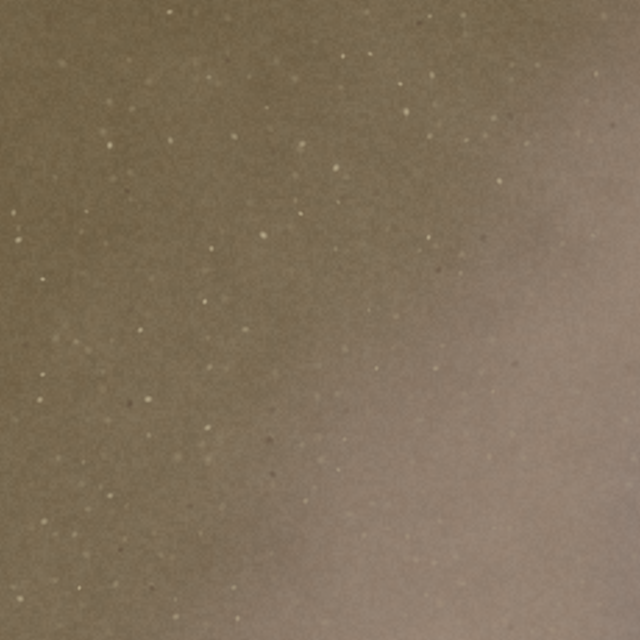
Reproduce this texture procedurally as a WebGL 1 fragment shader.

```glsl
precision highp float;
// Dusty olive-brown surface with pale specks, fading into a pinkish haze at lower right.
uniform vec2 u_resolution;

const vec3 OLIVE = vec3(0.448, 0.388, 0.282);
const vec3 BROWN = vec3(0.482, 0.422, 0.328);
const vec3 TAUPE = vec3(0.530, 0.462, 0.396);
const vec3 HAZE = vec3(0.580, 0.508, 0.446);
const vec3 PALE_SPECK = vec3(0.78, 0.73, 0.60);
const vec3 DARK_SPECK = vec3(0.33, 0.25, 0.19);

float hash(vec2 p, float seed) {
  vec3 q = fract(vec3(p.xyx) * 0.1031 + seed * 0.0713);
  q += dot(q, q.yzx + 33.33);
  return fract((q.x + q.y) * q.z);
}

float valueNoise(vec2 p, float seed) {
  vec2 cell = floor(p);
  vec2 f = fract(p);
  f = f * f * (3.0 - 2.0 * f);
  float low = mix(hash(cell, seed), hash(cell + vec2(1.0, 0.0), seed), f.x);
  float high = mix(hash(cell + vec2(0.0, 1.0), seed), hash(cell + vec2(1.0, 1.0), seed), f.x);
  return mix(low, high, f.y);
}

float fbm(vec2 p, float seed) {
  float sum = 0.0;
  float weight = 0.5;
  for (int i = 0; i < 4; i++) {
    sum += weight * (valueNoise(p, seed + float(i)) - 0.5);
    p = p * 2.03 + 7.1;
    weight *= 0.5;
  }
  return sum;
}

// One soft, slightly oval speck per occupied grid cell; radius in canvas units.
float specks(vec2 uv, float cells, float density, float radius, float seed) {
  vec2 cell = floor(uv * cells);
  vec2 jitter = vec2(hash(cell, seed + 1.0), hash(cell, seed + 2.0));
  vec2 offset = (fract(uv * cells) - mix(vec2(0.22), vec2(0.78), jitter)) / cells;
  float angle = 6.2832 * hash(cell, seed + 3.0);
  float along = dot(offset, vec2(cos(angle), sin(angle)));
  float across = dot(offset, vec2(-sin(angle), cos(angle)));
  float size = radius * mix(0.7, 1.15, hash(cell, seed + 4.0));
  float dist = length(vec2(along * 0.9, across * 1.1)) / size;
  float strength = mix(0.3, 1.0, hash(cell, seed + 5.0));
  return step(hash(cell, seed), density) * strength * (1.0 - smoothstep(0.0, 1.0, dist));
}

// Diagonal ramp through the four ground colours.
vec3 groundColor(float depth) {
  vec3 color = mix(OLIVE, BROWN, smoothstep(-0.40, 0.14, depth));
  color = mix(color, TAUPE, smoothstep(0.06, 0.32, depth));
  return mix(color, HAZE, smoothstep(0.24, 0.50, depth));
}

void main() {
  vec2 uv = gl_FragCoord.xy / u_resolution;
  float depth = uv.x * 0.8 - uv.y * 0.55 - 0.02 + 0.14 * fbm(uv * 3.0, 11.0);
  float hazeAmount = smoothstep(0.05, 0.45, depth);
  vec3 color = groundColor(depth);

  // Cool right edge, dark upper right corner and broad tonal patches
  color += vec3(-0.022, -0.016, -0.002) * smoothstep(0.88, 1.0, uv.x) * smoothstep(0.5, 0.2, uv.y);
  color -= vec3(0.03, 0.03, 0.04) * smoothstep(0.80, 1.0, uv.y) * smoothstep(0.5, 1.0, uv.x);
  color += 0.030 * fbm(uv * 7.0, 23.0) + 0.024 * fbm(uv * 20.0, 27.0);

  // Fine grain, softer inside the haze
  float grain = 0.6 * valueNoise(uv * 230.0, 31.0) + 0.4 * valueNoise(uv * 110.0, 37.0) - 0.5;
  color += grain * mix(0.062, 0.044, hazeAmount);
  float tint = valueNoise(uv * 70.0, 41.0) - 0.5;
  color += tint * vec3(0.008, -0.003, -0.008);

  // Pale specks: crisp bright dots and a fainter, blurrier scatter
  float crisp = specks(uv, 20.0, 0.20, 0.0074, 50.0);
  float faint = specks(uv + 0.37, 27.0, 0.28, 0.0092, 60.0);
  color = mix(color, PALE_SPECK, crisp * mix(0.80, 0.28, hazeAmount));
  color = mix(color, PALE_SPECK, faint * mix(0.25, 0.20, hazeAmount));

  // Sparse dark specks and a few wide smudges
  float dark = specks(uv + 0.61, 18.0, 0.09, 0.0095, 70.0);
  float smudge = specks(uv + 0.19, 9.0, 0.06, 0.021, 80.0);
  color = mix(color, DARK_SPECK, dark * mix(0.50, 0.25, hazeAmount));
  color = mix(color, DARK_SPECK, smudge * 0.25);

  gl_FragColor = vec4(color, 1.0);
}
```
